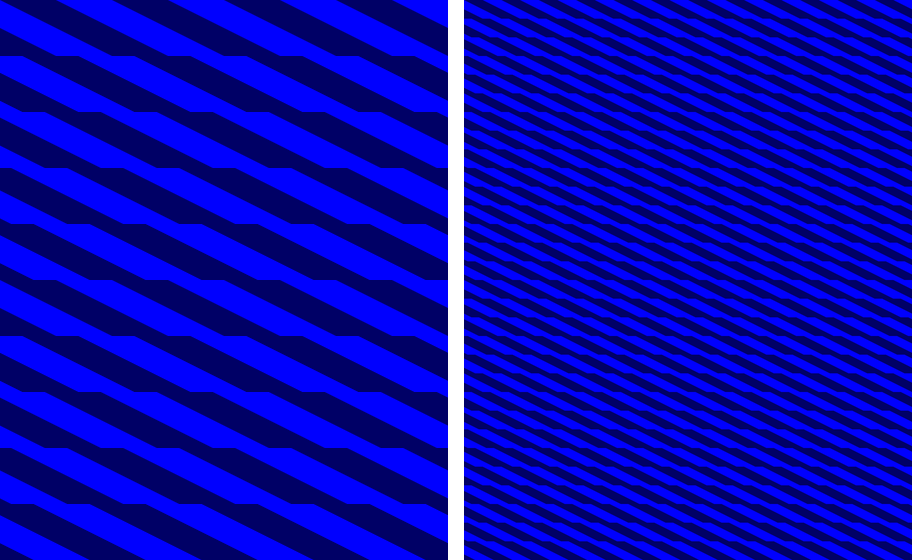
Left: one tile. Right: repeated 3 by 3.
Write a WebGL 2 fragment shader that draws this pattern.

```glsl
#version 300 es
precision highp float;
// Slanted two-tone blue stripes cut into horizontal rows. Each row slides
// sideways by a fixed fraction of the stripe period, leaving stepped edges.
// Whole periods across and a whole total slide make the canvas tile.

#define COLUMNS 4.0        // stripe periods across the canvas
#define ROWS 10.0          // rows down the canvas
#define ROW_SHIFT 0.2      // slide per row, in periods
#define STRIPE_SHARE 0.5   // bright part of each period
#define BRIGHT_BLUE vec3(0.0, 0.0, 1.0)
#define DARK_BLUE vec3(0.0, 0.0, 0.4)

uniform vec2 u_resolution;
out vec4 fragColor;

// Coverage of the bright stripe; each row slants by one full period.
float stripe(vec2 cell, float row, float pixel) {
    float phase = cell.x - cell.y - ROW_SHIFT * row;
    float fromCentre = abs(fract(phase + 0.5 * STRIPE_SHARE + 0.5) - 0.5);
    return clamp((0.5 * STRIPE_SHARE - fromCentre) / pixel + 0.5, 0.0, 1.0);
}

void main() {
    // Cell coordinates: periods across, rows counted from the top
    vec2 uv = gl_FragCoord.xy / u_resolution;
    vec2 cell = vec2(uv.x, 1.0 - uv.y) * vec2(COLUMNS, ROWS);
    vec2 pixelSize = vec2(COLUMNS, ROWS) / u_resolution;
    float slantPixel = length(pixelSize);

    // Blend the rows above and below the nearest row boundary
    float boundary = floor(cell.y + 0.5);
    float below = clamp((cell.y - boundary) / pixelSize.y + 0.5, 0.0, 1.0);
    float bright = mix(stripe(cell, boundary - 1.0, slantPixel),
                       stripe(cell, boundary, slantPixel), below);

    fragColor = vec4(mix(DARK_BLUE, BRIGHT_BLUE, bright), 1.0);
}
```
